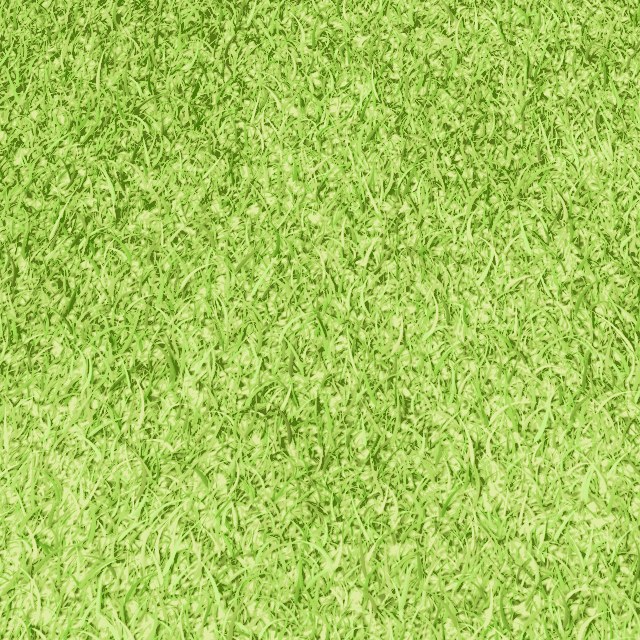
Give the GLSL for this texture, as a Shadertoy shader.

```glsl
// Sunlit meadow grass: layered curved blades over flecked, pale ground.

const int LAYERS = 16;
const vec3 DEEP  = vec3(0.32, 0.47, 0.06);
const vec3 SHADE = vec3(0.49, 0.64, 0.20);
const vec3 MID   = vec3(0.59, 0.75, 0.27);
const vec3 FRESH = vec3(0.69, 0.85, 0.36);
const vec3 LIGHT = vec3(0.75, 0.87, 0.45);
const vec3 PALE  = vec3(0.85, 0.93, 0.61);

vec3 hash3(vec2 p) {
    vec3 h = fract(vec3(p.xyx) * vec3(0.1031, 0.1030, 0.0973));
    h += dot(h, h.yxz + 33.33);
    return fract((h.xxy + h.yzz) * h.zyx);
}

float valueNoise(vec2 p) {
    vec2 cell = floor(p), f = fract(p);
    f = f * f * (3.0 - 2.0 * f);
    float low = mix(hash3(cell).x, hash3(cell + vec2(1, 0)).x, f.x);
    float high = mix(hash3(cell + vec2(0, 1)).x, hash3(cell + vec2(1, 1)).x, f.x);
    return mix(low, high, f.y);
}

vec2 rotate(vec2 p, float angle) {
    float c = cos(angle), s = sin(angle);
    return vec2(c * p.x - s * p.y, s * p.x + c * p.y);
}

// Tone 0 is deep shadow, tone 1 is bleached by the sun.
vec3 grassColor(float tone) {
    vec3 color = mix(DEEP, SHADE, smoothstep(0.02, 0.14, tone));
    color = mix(color, MID, smoothstep(0.14, 0.32, tone));
    color = mix(color, FRESH, smoothstep(0.32, 0.53, tone));
    color = mix(color, LIGHT, smoothstep(0.53, 0.74, tone));
    return mix(color, PALE, smoothstep(0.74, 0.98, tone));
}

// Slanted flecks of straw and shadow: x is tone, y is hue shift.
vec2 groundPaint(vec2 p) {
    float coarse = valueNoise(rotate(p, 0.5) * vec2(60.0, 110.0));
    float fine = valueNoise(rotate(p, -0.4) * vec2(130.0, 230.0) + 19.0);
    float fleck = 0.5 * coarse + 0.5 * fine;
    return vec2(smoothstep(0.2, 0.68, fleck), -0.5);
}

// Paints one bent, tapering blade and its shadow over the given paint.
vec2 addBlade(vec2 paint, vec2 q, float halfLength, float width, float bend,
              float soft, vec2 bladePaint) {
    float t = q.y / halfLength;
    if (abs(t) > 1.0) return paint;
    float slope = 2.0 * bend * t;
    float across = (q.x - bend * halfLength * (t * t - 0.33)) / sqrt(1.0 + slope * slope);
    float taper = sqrt(0.5 - 0.5 * t) * smoothstep(-1.0, -0.6, t);
    float edge = taper * (width + soft) - soft;
    float mask = smoothstep(soft, -soft, abs(across) - edge);
    float shadow = smoothstep(width, -0.3 * width, abs(across - width) - edge);
    paint.x -= 0.28 * shadow * taper;
    bladePaint.x += 0.1 * t - 0.1 * clamp(across / width, -1.0, 1.0);
    return mix(paint, bladePaint, mask);
}

// Scatters one blade per jittered cell; far rows are painted first.
vec2 addLayer(vec2 paint, vec2 p, float size, float depth, float seed, float soft) {
    vec2 home = floor(p / size);
    for (int row = 1; row >= -1; row--) {
        for (int column = -1; column <= 1; column++) {
            vec2 cell = home + vec2(column, row);
            vec3 place = hash3(cell + seed * vec2(37.7, 17.3));
            vec3 form = hash3(cell + seed * vec2(11.9, 53.1) + 71.0);
            vec3 look = hash3(cell + seed * vec2(29.3, 41.7) + 143.0);
            if (place.z > mix(1.0, 0.5, depth)) continue;
            vec2 q = p - (cell + place.xy) * size;
            float lean = (form.x + form.y - 1.0) * mix(1.9, 1.15, depth) + 0.1;
            float halfLength = size * mix(0.5, 0.85, form.z);
            float width = size * mix(0.08, 0.058, depth) * mix(0.6, 1.2, look.x);
            float bend = (form.y - 0.5) * 0.9;
            vec2 bladePaint = vec2(mix(0.04, 1.0, look.y) + 0.06 * depth,
                                   2.0 * look.z - 0.8);
            paint = addBlade(paint, rotate(q, lean), halfLength, width, bend,
                             soft, bladePaint);
        }
    }
    return paint;
}

void mainImage(out vec4 fragColor, in vec2 fragCoord) {
    vec2 uv = fragCoord / iResolution.y;

    // Blades shrink gently toward the top of the field.
    vec2 field = vec2((uv.x - 0.5) * (1.0 + 0.4 * uv.y), uv.y + 0.25 * uv.y * uv.y);
    float soft = max(0.0013, 0.9 / iResolution.y);

    vec2 paint = groundPaint(field);
    for (int i = 0; i < LAYERS; i++) {
        float depth = float(i) / float(LAYERS - 1);
        float size = mix(0.026, 0.075, depth * depth);
        paint = addLayer(paint, field + 3.0, size, depth, float(i) + 1.0, soft);
    }

    // Broad sunny and shaded patches, darker toward the far edge.
    float patches = 0.6 * valueNoise(uv * 4.0 + 7.0) + 0.4 * valueNoise(uv * 11.0);
    float tone = paint.x + 0.06 + 0.3 * (patches - 0.5) + 0.14 * (0.5 - uv.y);

    vec3 color = grassColor(tone);
    color += paint.y * vec3(-0.055, 0.012, -0.05);
    fragColor = vec4(clamp(color, 0.0, 1.0), 1.0);
}
```
